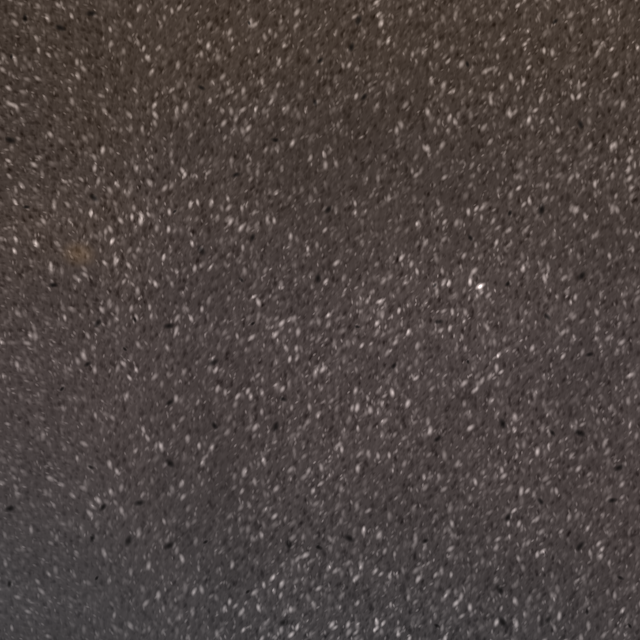
Give the GLSL for this texture, as a Shadertoy shader.

```glsl
#define COARSE_CELLS 96.0
#define FINE_CELLS 170.0
#define PIT_CELLS 17.0
#define GRAIN_CONTRAST 0.17
#define GLINT 0.30
#define RELIEF 0.10
#define ANGLE_SPREAD 1.3
#define WARM_TONE vec3(0.277, 0.232, 0.203)
#define MID_TONE vec3(0.286, 0.251, 0.246)
#define COOL_TONE vec3(0.260, 0.249, 0.254)
#define GLINT_TINT vec3(1.03, 0.99, 0.98)

vec3 hash3(vec2 cell) {
    vec3 p = fract(cell.xyx * vec3(0.1031, 0.1030, 0.0973));
    p += dot(p, p.yxz + 33.33);
    return fract((p.xxy + p.yzz) * p.zyx);
}

vec2 rotate(vec2 p, float angle) {
    float c = cos(angle), s = sin(angle);
    return vec2(c * p.x - s * p.y, s * p.x + c * p.y);
}

// Soft ellipse that falls to zero at its radii
float lobe(vec2 p, vec2 radii) {
    vec2 q = p / radii;
    float f = max(0.0, 1.0 - dot(q, q));
    return f * f;
}

// Slow, irregular variation from layered, bent sines, about -1 to 1
float blotches(vec2 p) {
    float sum = 0.0, weight = 0.5;
    for (int i = 0; i < 4; i++) {
        p = rotate(p, 1.1) + 0.6 * sin(p.yx * 1.3 + float(i));
        sum += weight * sin(p.x) * sin(p.y + 1.7);
        p *= 1.9;
        weight *= 0.62;
    }
    return sum;
}

// Elongated chips, each with its own tone and a lit left side
float grains(vec2 p, float lean, float seed) {
    vec2 cell = floor(p);
    float sum = 0.0;
    for (int y = -1; y <= 1; y++)
    for (int x = -1; x <= 1; x++) {
        vec2 id = cell + vec2(x, y);
        vec3 place = hash3(id + seed);
        vec3 look = hash3(id + seed + 71.7);
        vec2 d = p - id - mix(vec2(0.1), vec2(0.9), place.xy);
        vec2 q = rotate(d, lean + ANGLE_SPREAD * (place.z - 0.5));
        vec2 radii = vec2(0.5, 0.95) * mix(0.75, 1.1, look.y);
        float tone = GRAIN_CONTRAST * (look.x - 0.45) + GLINT * pow(look.x, 12.0);
        float side = RELIEF * look.z * (d.y - 2.0 * d.x);
        sum += lobe(q, radii) * (tone + side);
    }
    return sum;
}

// Rare dark holes
float pits(vec2 p) {
    vec2 id = floor(p);
    vec3 h = hash3(id + 19.0);
    vec2 d = fract(p) - mix(vec2(0.25), vec2(0.75), h.xy);
    vec3 shape = hash3(id + 43.0);
    float size = mix(0.08, 0.2, shape.x);
    return lobe(rotate(d, 3.0 * shape.y), vec2(0.6, 1.1) * size) * step(0.72, h.z);
}

void mainImage(out vec4 fragColor, in vec2 fragCoord) {
    vec2 uv = fragCoord / iResolution.xy;
    vec2 p = fragCoord / iResolution.y;

    // Broad tones: brown above, grey-violet between, bluish below
    float blotch = blotches(p * 8.0 + 2.0);
    float drift = blotches(p * 3.5 + 9.0);
    float warm = smoothstep(0.4, 0.95, uv.y + 0.12 * drift);
    float cool = smoothstep(0.5, 0.05, uv.y + 0.25 * uv.x + 0.1 * drift);
    vec3 color = mix(mix(MID_TONE, WARM_TONE, warm), COOL_TONE, cool);
    color *= 1.0 + 0.07 * blotch + 0.04 * drift;

    // Faint tan stain
    vec2 stain = p - vec2(0.125, 0.605) + 0.012 * blotch;
    color += vec3(0.10, 0.07, 0.03) * lobe(stain, vec2(0.035, 0.03));

    // Chips lean right, turning left along the left edge, softer in the corner
    float lean = mix(-0.75, 0.3, smoothstep(0.05, 0.35, uv.x + 0.08 * drift));
    float strength = mix(0.55, 1.0, smoothstep(0.1, 0.5, length(uv * vec2(1.0, 0.8))));
    float coarse = grains(p * COARSE_CELLS, lean, 0.0);
    float fine = grains(p * FINE_CELLS, lean, 130.0);
    float grain = strength * (coarse + 0.55 * fine) * (1.0 + 0.25 * blotch);
    color += grain * GLINT_TINT;

    color *= 1.0 - 0.6 * pits(p * PIT_CELLS);
    fragColor = vec4(clamp(color, 0.0, 1.0), 1.0);
}
```
